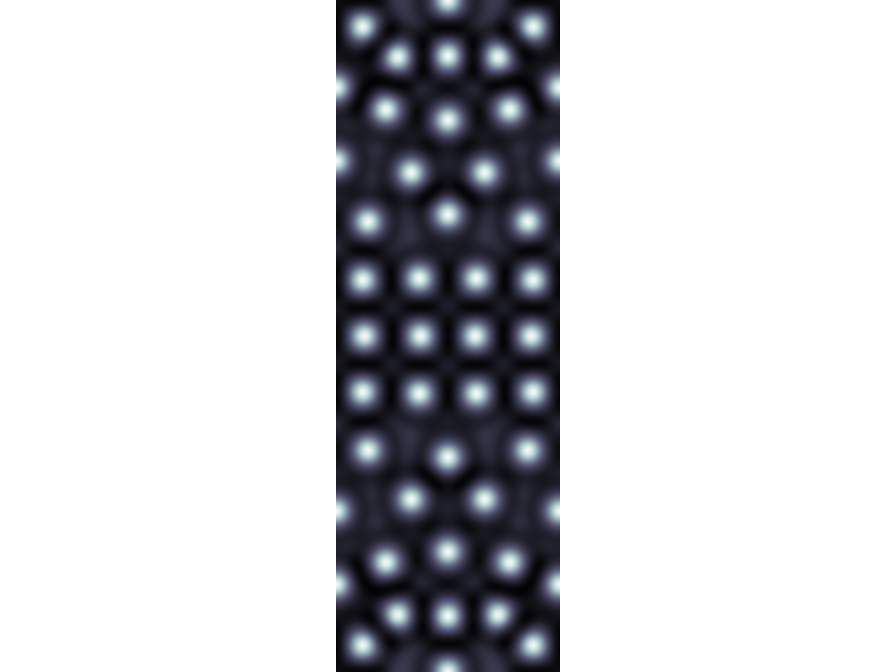
Give the GLSL for this pattern, as a Shadertoy shader.

```glsl
// A tall strip of glowing dots on a dark ground: a square lattice that breaks into arched rows.

// Lengths are in lattice pitches; the canvas is ROWS_HIGH pitches tall.
const float ROWS_HIGH   = 12.0;
const vec2  STRIP_SIZE  = vec2(4.0, ROWS_HIGH);
const float DOT_SIGMA   = 0.155;
const float DOT_PEAK    = 0.69;
const float RING_RADIUS = 0.50;
const float RING_WIDTH  = 0.19;
const float RING_DEPTH  = 0.125;
const float GROUND      = 0.27;
const vec3  PAPER       = vec3(1.0);

// Bright core with a dark ring; overlapping rings make the black troughs.
float dotProfile(float d) {
    float core = d / DOT_SIGMA;
    float ring = (d - RING_RADIUS) / RING_WIDTH;
    return DOT_PEAK * exp(-0.5 * core * core) - RING_DEPTH * exp(-ring * ring);
}

// One dot with its mirror images, wrapped at the strip borders.
float mirroredDot(vec2 p, vec2 center) {
    vec2 halfSize = 0.5 * STRIP_SIZE;
    // Dots on a mirror axis coincide with their own image.
    vec2 axisGap = min(center, halfSize - center);
    vec2 share = mix(vec2(0.5), vec2(1.0), step(0.02, axisGap));
    float sum = 0.0;
    for (int i = 0; i < 4; i++) {
        vec2 side = vec2(i % 2, i / 2) * 2.0 - 1.0;
        vec2 offset = mod(p - side * center + halfSize, STRIP_SIZE) - halfSize;
        sum += dotProfile(length(offset));
    }
    return sum * share.x * share.y;
}

// A row of dots whose stride changes by bend after each dot.
float arch(vec2 p, int count, vec2 start, vec2 stride, vec2 bend) {
    float sum = 0.0;
    for (int i = 0; i < count; i++) {
        float k = float(i);
        vec2 center = start + stride * k + bend * (0.5 * k * (k - 1.0));
        sum += mirroredDot(p, center);
    }
    return sum;
}

// Rows from the middle of the strip outward.
float dotField(vec2 p) {
    float field = GROUND;
    field += arch(p, 2, vec2(0.49, 0.0),   vec2(1.0, 0.0),      vec2(0.0));
    field += arch(p, 2, vec2(0.51, 1.03),  vec2(1.01, -0.03),   vec2(0.0));
    field += arch(p, 2, vec2(0.0, 2.167),  vec2(1.427, -0.125), vec2(0.0));
    field += arch(p, 2, vec2(0.656, 2.917), vec2(1.344, 0.208), vec2(0.0));
    field += arch(p, 3, vec2(0.0, 3.854),  vec2(1.104, 0.188),  vec2(-0.208, 0.208));
    field += arch(p, 3, vec2(0.0, 5.0),    vec2(0.896, -0.02),  vec2(-0.272, 0.56));
    field += arch(p, 1, vec2(0.0, 6.0),    vec2(0.0),           vec2(0.0));
    return clamp(field, 0.0, 1.0);
}

// Grey ramp tinted violet in the shadows and teal in the lights.
vec3 coolGrey(float v) {
    vec3 tint = clamp(vec3(4.0 * v - 3.0, (8.0 * v - 3.0) / 3.0, 8.0 * v / 3.0), 0.0, 1.0);
    return (7.0 * v + tint) / 8.0;
}

void mainImage(out vec4 fragColor, in vec2 fragCoord) {
    float pixel = ROWS_HIGH / iResolution.y;
    vec2 p = (fragCoord - 0.5 * iResolution.xy) * pixel;

    // Strip on white paper
    float edge = abs(p.x) - 0.5 * STRIP_SIZE.x;
    float outside = smoothstep(-0.5 * pixel, 0.5 * pixel, edge);
    vec3 color = mix(coolGrey(dotField(p)), PAPER, outside);
    fragColor = vec4(color, 1.0);
}
```
